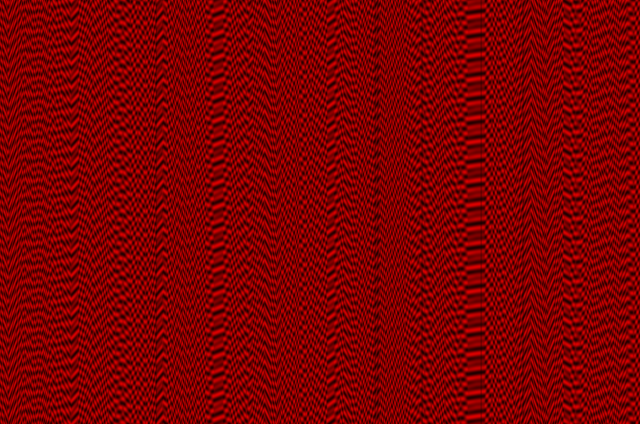
Give the GLSL for this pattern, as a WebGL 1 fragment shader.

```glsl
precision highp float;
// Red woven zigzags: two banded waves on steep uneven folds beat into tall thin upright dashes.

uniform vec2 u_resolution;

const float TAU = 6.2831853;
const float ROWS_FINE = 54.0;      // repeats of the finer wave down the canvas
const float ROWS_COARSE = 34.0;    // repeats of the coarser wave
const float ZIGZAG_CELLS = 38.0;   // chevron flanks across
const float ZIGZAG_SWING = 5.2;    // chevron height in wave cycles
const float ZIGZAG_JITTER = 0.75;  // randomness of chevron tips
const float STRAND_CELLS = 100.0;  // narrow strands across
const float STRAND_SWING = 2.8;    // strand offset in wave cycles
const float STRAND_JITTER = 0.55;
const float WARP_CELLS = 13.0;     // uneven spacing of the columns
const float WARP_AMOUNT = 0.03;
const float MEAN_RED = 0.49;
const float WAVE_RED = 0.185;      // brightness swing of each wave
const float SEAM_COLUMNS = 260.0;
const float SEAM_SHARE = 0.02;     // share of columns that are darkened
const float SEAM_DARKEN = 0.25;
const int SAMPLES = 8;             // smoothing samples across one pixel

float hash(float n) {
  n = fract(n * 0.1031);
  n *= n + 33.33;
  n *= n + n;
  return fract(n);
}

// Tips tend to alternate low and high, so most flanks stay steep.
float foldTip(float cell, float seed, float jitter) {
  return mix(mod(cell, 2.0), hash(cell + seed), jitter);
}

float folds(float x, float seed, float jitter) {
  float cell = floor(x);
  return mix(foldTip(cell, seed, jitter), foldTip(cell + 1.0, seed, jitter), x - cell);
}

float columnWarp(float x) {
  float cell = floor(x * WARP_CELLS);
  float along = fract(x * WARP_CELLS);
  return x + WARP_AMOUNT * mix(hash(cell + 53.0), hash(cell + 54.0), along);
}

// Occasional thin dark seams between strands.
float seamShade(float x) {
  float column = x * SEAM_COLUMNS;
  float chosen = step(hash(floor(column) + 701.0), SEAM_SHARE);
  float ridge = 1.0 - abs(2.0 * fract(column) - 1.0);
  return 1.0 - SEAM_DARKEN * chosen * smoothstep(0.0, 0.7, ridge);
}

float weave(vec2 uv) {
  float x = columnWarp(uv.x);
  float zigzag = ZIGZAG_SWING * folds(x * ZIGZAG_CELLS, 17.0, ZIGZAG_JITTER);
  float strand = STRAND_SWING * folds(x * STRAND_CELLS, 311.0, STRAND_JITTER);
  float fine = sin(TAU * (ROWS_FINE * uv.y + zigzag + strand));
  float coarse = sin(TAU * (ROWS_COARSE * uv.y + zigzag - strand));
  return (MEAN_RED + WAVE_RED * (fine + coarse)) * seamShade(uv.x);
}

void main() {
  // Average across the pixel to smooth the steep strands.
  float red = 0.0;
  for (int i = 0; i < SAMPLES; i++) {
    float shift = (float(i) + 0.5) / float(SAMPLES) - 0.5;
    red += weave((gl_FragCoord.xy + vec2(shift, 0.0)) / u_resolution);
  }
  gl_FragColor = vec4(red / float(SAMPLES), 0.0, 0.0, 1.0);
}
```
